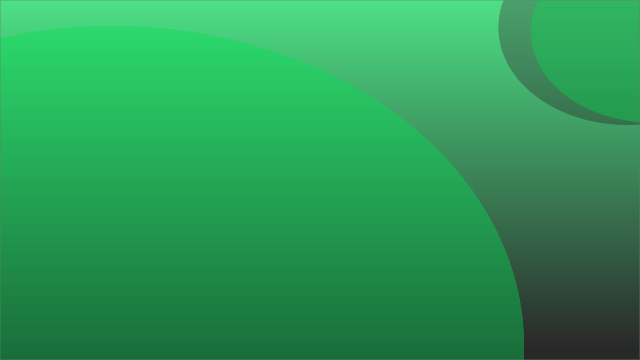
Reproduce this background procedurally as a WebGL 2 fragment shader.

```glsl
#version 300 es
precision highp float;

uniform vec2 u_resolution;
out vec4 fragColor;

// Ellipses as centre.xy, radii.zw in units of the canvas height
#define HILL vec4(0.3125, 0.0394, 1.1435, 0.8889)
#define RING vec4(1.7431, 0.9236, 0.3588, 0.2708)
#define DISC vec4(1.8102, 0.9120, 0.3356, 0.2523)
#define SKY_TOP vec3(0.302, 0.882, 0.525)
#define SKY_LOW vec3(0.160, 0.155, 0.160)
#define HILL_TOP vec3(0.172, 0.851, 0.422)
#define HILL_LOW vec3(0.100, 0.424, 0.226)
#define RING_TOP vec3(0.290, 0.630, 0.420)
#define RING_LOW vec3(0.216, 0.435, 0.302)
#define DISC_TOP vec3(0.196, 0.714, 0.384)
#define DISC_LOW vec3(0.141, 0.600, 0.310)
#define FRAME_WIDTH 0.0022

// Approximate signed distance to an ellipse, negative inside
float ellipseDistance(vec2 p, vec4 ellipse) {
    vec2 q = (p - ellipse.xy) / ellipse.zw;
    float k = length(q);
    return k * (k - 1.0) / max(length(q / ellipse.zw), 1e-4);
}

// Smooth coverage about one pixel wide
float coverage(float distance, float pixel) {
    return 1.0 - smoothstep(-0.5 * pixel, 0.5 * pixel, distance);
}

// Vertical gradient between two heights
vec3 verticalGradient(vec3 low, vec3 top, float yLow, float yTop, float y) {
    return mix(low, top, clamp((y - yLow) / (yTop - yLow), 0.0, 1.0));
}

void main() {
    vec2 p = gl_FragCoord.xy / u_resolution.y;
    float aspect = u_resolution.x / u_resolution.y;
    float pixel = 1.0 / u_resolution.y;

    // Sky
    vec3 color = verticalGradient(SKY_LOW, SKY_TOP, 0.03, 1.0, p.y);

    // Large hill
    vec3 hill = verticalGradient(HILL_LOW, HILL_TOP, 0.0, HILL.y + HILL.w, p.y);
    color = mix(color, hill, coverage(ellipseDistance(p, HILL), pixel));

    // Dark crescent and the disc over it
    float ringBase = RING.y - RING.w;
    vec3 ring = verticalGradient(RING_LOW, RING_TOP, ringBase, 1.0, p.y);
    color = mix(color, ring, coverage(ellipseDistance(p, RING), pixel));

    float discBase = DISC.y - DISC.w;
    vec3 disc = verticalGradient(DISC_LOW, DISC_TOP, discBase, 1.0, p.y);
    color = mix(color, disc, coverage(ellipseDistance(p, DISC), pixel));

    // Faint hairline frame
    vec2 inset = min(p, vec2(aspect, 1.0) - p);
    float frame = coverage(min(inset.x, inset.y) - FRAME_WIDTH, pixel);
    color = mix(color, vec3(0.35, 0.52, 0.42), 0.4 * frame);

    fragColor = vec4(color, 1.0);
}
```
